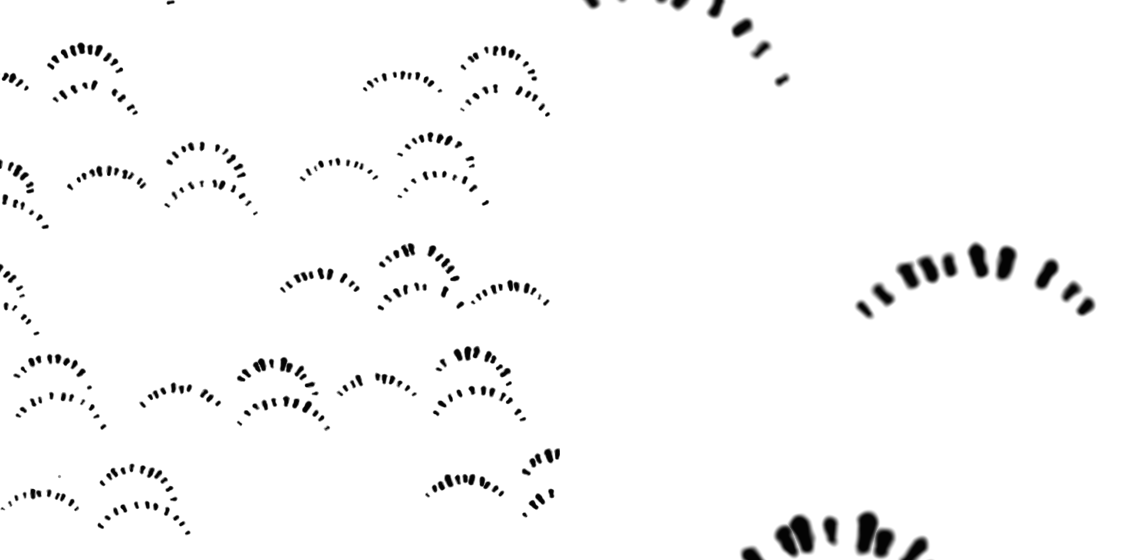
Left, the full canvas; right, a detail of the centre.
Reproduce this pattern procedurally as a three.js fragment shader.

```glsl
varying vec2 vUv;

const vec3 PAPER = vec3(1.0);
const vec3 INK = vec3(0.015);
const vec2 CELL = vec2(0.37, 0.19);
const float EDGE = 0.0022;
const int MARKS = 11;

float hash(vec2 p) {
  return fract(sin(dot(p, vec2(127.1, 311.7))) * 43758.5453);
}

float noise(vec2 p) {
  vec2 i = floor(p);
  vec2 f = fract(p);
  f = f * f * (3.0 - 2.0 * f);
  float low = mix(hash(i), hash(i + vec2(1.0, 0.0)), f.x);
  float high = mix(hash(i + vec2(0.0, 1.0)), hash(i + vec2(1.0)), f.x);
  return mix(low, high, f.y);
}

// Distance to a stroke that is thicker at its outer end
float strokeDistance(vec2 p, vec2 axis, float halfLength, float radius) {
  float along = clamp(dot(p, axis), -halfLength, halfLength);
  float swell = mix(0.85, 1.1, 0.5 + 0.5 * along / halfLength);
  return length(p - axis * along) - radius * swell;
}

// Row of short radial strokes along a circular arc; angles run clockwise from up
float dashedArc(vec2 p, float radius, float startAngle, float endAngle, float weight, vec2 seed) {
  float nearest = 1.0;
  if (abs(length(p) - radius) > 0.03) return nearest;
  for (int i = 0; i < MARKS; i++) {
    float n = float(i);
    vec2 id = seed + vec2(n * 1.37, n * 0.71);
    if (hash(id + 9.2) < 0.05) continue;

    float t = (n + 0.5 + 0.4 * (hash(id) - 0.5)) / float(MARKS);
    float angle = mix(startAngle, endAngle, t);
    float lean = angle + 0.5 * (hash(id + 3.1) - 0.5);
    float wobble = 0.004 * (hash(id + 5.7) - 0.5);
    vec2 center = (radius + wobble) * vec2(sin(angle), cos(angle));

    float taper = mix(0.5, 1.0, sqrt(sin(3.14159 * t)));
    float size = weight * taper * mix(0.75, 1.15, hash(id + 7.3));
    float halfLength = 0.0052 * size * mix(0.6, 1.2, hash(id + 1.9));
    vec2 axis = vec2(sin(lean), cos(lean));
    nearest = min(nearest, strokeDistance(p - center, axis, halfLength, 0.0044 * size));
  }
  return nearest;
}

// One low arc on the left, two stacked arcs on the right
float arcCluster(vec2 p, vec2 seed) {
  float weight = mix(0.82, 1.15, hash(seed + 2.3));
  float left = dashedArc(p - vec2(-0.098, -0.073), 0.092, -0.87, 0.87, weight * 0.95, seed + 11.0);
  float upper = dashedArc(p - vec2(0.070, -0.009), 0.072, -1.03, 1.40, weight * 1.08, seed + 23.0);
  float lower = dashedArc(p - vec2(0.083, -0.092), 0.0885, -1.06, 1.24, weight * 0.95, seed + 37.0);
  return min(left, min(upper, lower));
}

// Clusters in randomly shifted rows, with every fourth place left empty
float scatteredClusters(vec2 p) {
  float nearest = 1.0;
  float baseRow = floor(p.y / CELL.y);
  for (int j = -1; j <= 1; j++) {
    float row = baseRow + float(j);
    float shift = hash(vec2(row, 4.6));
    float baseColumn = floor(p.x / CELL.x - shift);
    for (int i = -1; i <= 1; i++) {
      vec2 id = vec2(baseColumn + float(i), row);
      if (mod(id.x + 2.0 * id.y, 4.0) < 0.5) continue;
      vec2 jitter = vec2(hash(id + 0.4), hash(id + 6.8)) - 0.5;
      vec2 center = (id + vec2(shift + 0.5, 0.5)) * CELL + jitter * vec2(0.05, 0.06);
      nearest = min(nearest, arcCluster(p - center, id));
    }
  }
  return nearest;
}

// Rare faint specks
float speckCoverage(vec2 p, float cellSize) {
  vec2 id = floor(p / cellSize);
  vec2 center = (id + 0.2 + 0.6 * vec2(hash(id + 8.1), hash(id + 2.7))) * cellSize;
  float present = step(0.85, hash(id + 14.3));
  return 0.5 * present * (1.0 - smoothstep(0.001, 0.004, length(p - center)));
}

void main() {
  float roughness = 0.0022 * (noise(vUv * 170.0) - 0.5);
  float d = scatteredClusters(vUv) + roughness;
  float coverage = 1.0 - smoothstep(-EDGE, EDGE, d);
  coverage = max(coverage, speckCoverage(vUv, 0.25));
  gl_FragColor = vec4(mix(PAPER, INK, coverage), 1.0);
}
```
